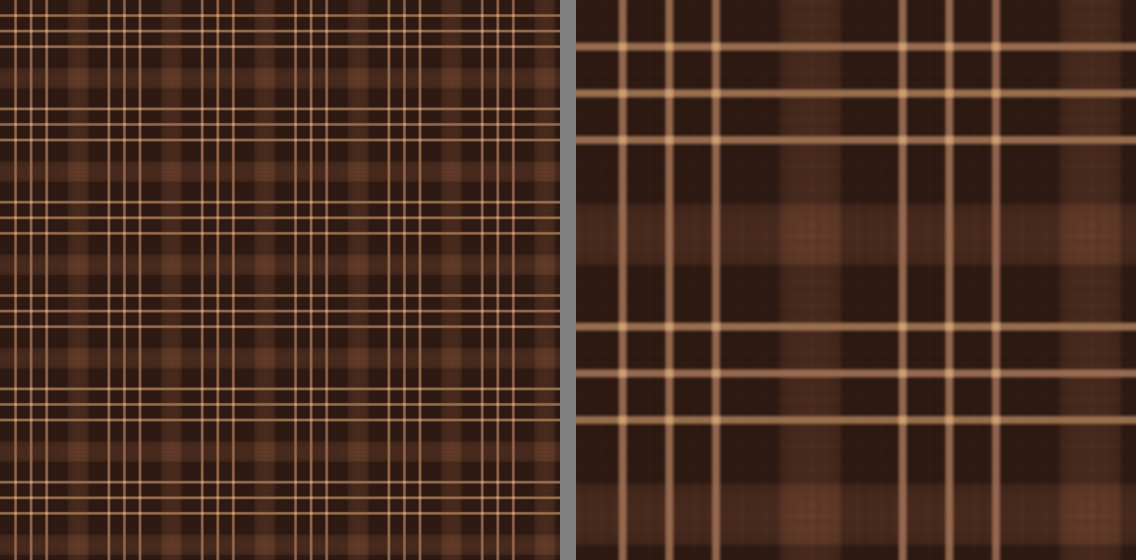
Left: the whole. Right: its middle third, enlarged.
This pattern is drawn by a three.js fragment shader. Its source:

```glsl
// Dark brown woven plaid: soft wide bands and triple tan pinstripes, six repeats each way.
varying vec2 vUv;

const float REPEATS = 6.0;
const float TAU = 6.2831853;
const vec3 GROUND = vec3(0.178, 0.100, 0.072);
const vec3 BAND_GLOW = vec3(0.098, 0.062, 0.041);
const vec3 TAN = vec3(0.63, 0.46, 0.32);
const vec3 ROSE = vec3(0.62, 0.42, 0.34);
const vec3 CROSSING = vec3(0.80, 0.62, 0.45);

float hash(vec2 p) {
  return fract(sin(dot(p, vec2(12.7, 78.2))) * 437.58);
}

// Distance to a center within a repeat, wrapping at its ends.
float wrapDistance(float x, float center) {
  return abs(fract(x - center + 0.5) - 0.5);
}

float stripe(float x, float center, float halfWidth, float soft) {
  float d = wrapDistance(x, center);
  return 1.0 - smoothstep(halfWidth - soft, halfWidth + soft, d);
}

// Wide band with a brighter core.
float wideBand(float x) {
  float outer = stripe(x, 0.838, 0.110, 0.012);
  float core = stripe(x, 0.840, 0.072, 0.014);
  return 0.76 * outer + 0.26 * core;
}

// Three thin lines: x holds coverage, y holds the tint of the nearest line.
vec2 pinstripes(float x, float axis) {
  vec2 result = vec2(0.0);
  for (int i = 1; i <= 3; i++) {
    float line = stripe(x, float(i) / 6.0, 0.014, 0.010);
    float tint = hash(vec2(floor(x) * 3.0 + float(i), axis));
    result += line * vec2(1.0, tint);
  }
  return result;
}

// Fine thread ribs from layered sines.
float threads(float x) {
  return 0.6 * sin(TAU * 24.0 * x) + 0.4 * sin(TAU * 12.0 * x + 1.3);
}

vec3 lineColor(vec2 line, float rose) {
  float tint = line.y / max(line.x, 0.001);
  return mix(TAN, ROSE, clamp(rose + 0.6 * tint * tint, 0.0, 1.0));
}

void main() {
  // Cell coordinates run across and down.
  vec2 cell = vec2(vUv.x, 1.0 - vUv.y) * REPEATS;

  // Ground and bands, brightest where bands cross.
  vec3 color = GROUND + BAND_GLOW * (wideBand(cell.x) + wideBand(cell.y));
  color *= 1.0 + 0.035 * (threads(cell.x) + threads(cell.y));

  // Pinstripes over the cloth.
  vec2 warp = pinstripes(cell.x, 1.0);
  vec2 weft = pinstripes(cell.y, 2.0);
  color = mix(color, lineColor(warp, 0.3), 0.88 * warp.x);
  color = mix(color, lineColor(weft, 0.0), 0.92 * weft.x);
  color = mix(color, CROSSING, warp.x * weft.x);

  gl_FragColor = vec4(color, 1.0);
}
```
